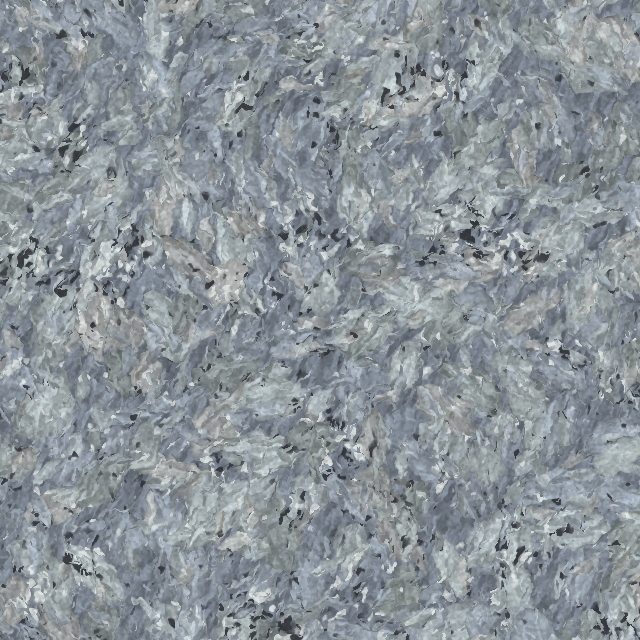
A Shadertoy shader for this texture:

```glsl
// Blue-grey fibrous rock: overlapping lens-shaped flakes are scattered in layers
// along a wavering flow, then streaked with stretched cellular noise and broken
// by clusters of dark pits and bright glints.

const vec3 SLATE = vec3(0.455, 0.49, 0.535);
const vec3 BLUE  = vec3(0.56, 0.60, 0.64);
const vec3 PALE  = vec3(0.645, 0.685, 0.69);
const vec3 OLIVE = vec3(0.53, 0.565, 0.56);
const vec3 WARM  = vec3(0.645, 0.65, 0.64);
const vec3 PIT   = vec3(0.19, 0.20, 0.22);
const vec3 GLINT = vec3(0.84, 0.86, 0.855);

const float FLOW_ANGLE    = 1.15;   // main lean of the flakes, radians
const float ANGLE_SPREAD  = 1.7;    // random turn of single flakes
const float EDGE_SOFTNESS = 0.0035; // in canvas heights
const float FIBRE_DEPTH   = 0.40;
const float GRAIN_DEPTH   = 0.18;
const vec2  FIBRE_FREQ    = vec2(45.0, 155.0); // along and across a flake
const float CLUSTER_FREQ  = 12.0;

// Surface state: colour, fibre direction, fibre strength and flake number
struct Surface { vec3 colour; float angle; float fibre; float id; };

vec3 hash3(vec2 p) {
    vec3 q = fract(vec3(p.xyx) * vec3(0.1031, 0.1030, 0.0973));
    q += dot(q, q.yxz + 33.33);
    return fract((q.xxy + q.yzz) * q.zyx);
}

mat2 rotation(float a) {
    float c = cos(a), s = sin(a);
    return mat2(c, -s, s, c);
}

// Smooth cellular noise: random cell values blended by distance, 0 to 1
float cells(vec2 p, float seed) {
    vec2 base = floor(p);
    float total = 0.0, weights = 0.0;
    for (int j = -1; j <= 1; j++)
    for (int i = -1; i <= 1; i++) {
        vec2 cell = base + vec2(i, j);
        vec3 h = hash3(cell + seed);
        vec2 d = cell + h.xy - p;
        float w = exp(-8.0 * dot(d, d));
        total += w * h.z;
        weights += w;
    }
    return total / max(weights, 1e-6);
}

float flow(vec2 p) {
    return FLOW_ANGLE + 0.55 * sin(9.0 * p.x + 2.0 * sin(7.0 * p.y))
                      + 0.45 * sin(13.0 * p.y - 6.0 * p.x + 1.7);
}

vec3 flakeColour(float pick) {
    vec3 c = mix(BLUE, PALE, step(0.36, pick));
    c = mix(c, OLIVE, step(0.68, pick));
    return mix(c, WARM, step(0.84, pick));
}

// One layer of flakes; size holds the half axes in cell units
void addFlakes(inout Surface s, vec2 p, float freq, vec2 size, float share,
               float opacity, float fibre, float seed) {
    vec2 q = p * freq, base = floor(q);
    for (int j = -1; j <= 1; j++)
    for (int i = -1; i <= 1; i++) {
        vec2 cell = base + vec2(i, j);
        vec3 h = hash3(cell + seed);
        vec3 k = hash3(cell + seed + 57.0);
        if (h.z > share) continue;
        vec2 centre = cell + h.xy;
        float angle = flow(centre / freq) + ANGLE_SPREAD * (k.x - 0.5);
        vec2 axes = size * mix(vec2(0.55), vec2(1.0), k.yz);
        vec2 uv = abs(rotation(angle) * (q - centre)) / axes;
        float d = mix(length(uv), uv.x + uv.y, 0.4 * k.z);
        float soft = min(EDGE_SOFTNESS * freq / axes.y, 0.7);
        float cover = 1.0 - smoothstep(1.0 - soft, 1.0, d);
        float rim = 1.0 - 0.16 * smoothstep(0.65, 1.0, d);
        vec3 tint = flakeColour(fract(k.x * 7.3 + h.z * 5.1)) * rim * mix(0.93, 1.09, k.y);
        s.colour = mix(s.colour, tint, cover * opacity);
        if (cover > 0.5) {
            s.angle = angle;
            s.fibre = fibre;
            s.id = floor(k.z * 60.0);
        }
    }
}

void mainImage(out vec4 fragColor, in vec2 fragCoord) {
    vec2 p = fragCoord / iResolution.y;

    // Ragged outlines at two scales
    vec2 ragged = p + 0.009 * (vec2(cells(p * 48.0, 11.0), cells(p * 48.0, 29.0)) - 0.5);
    ragged += 0.005 * (vec2(cells(p * 120.0, 5.0), cells(p * 120.0, 23.0)) - 0.5);

    // Flakes from broad to fine, with a few plain blocks between
    Surface s = Surface(SLATE, FLOW_ANGLE, 1.0, 0.0);
    addFlakes(s, ragged, 14.0, vec2(0.95, 0.55), 1.00, 0.80, 0.9, 3.0);
    addFlakes(s, ragged, 25.0, vec2(0.95, 0.38), 0.85, 0.65, 1.0, 101.0);
    addFlakes(s, ragged, 9.0, vec2(0.46, 0.34), 0.10, 0.85, 0.35, 307.0);
    addFlakes(s, ragged, 46.0, vec2(0.95, 0.24), 0.65, 0.50, 1.0, 211.0);

    // Fibres along each flake
    vec2 along = rotation(s.angle) * mix(p, ragged, 0.6);
    float streak = cells(along * FIBRE_FREQ + s.id * 3.7, 17.0) - 0.5;
    vec3 colour = s.colour * (1.0 + FIBRE_DEPTH * s.fibre * streak);

    // Pits and glints, crowded inside clusters
    float cluster = smoothstep(0.62, 0.88, cells(ragged * CLUSTER_FREQ, 41.0));
    float fine = cells(along * vec2(85.0, 135.0), 67.0);
    float coarse = cells(ragged * 64.0, 83.0);
    float speck = mix(fine, coarse, 0.42);
    float pitLevel = mix(0.17, 0.33, cluster);
    float glintLevel = mix(0.81, 0.68, cluster);
    float pit = 1.0 - smoothstep(pitLevel - 0.12, pitLevel + 0.06, speck);
    float glint = smoothstep(glintLevel - 0.05, glintLevel + 0.12, speck);
    colour = mix(colour, PIT, 0.92 * pit);
    colour = mix(colour, GLINT, 0.9 * glint);

    // Fine grain
    colour *= 1.0 + GRAIN_DEPTH * (cells(p * 230.0, 97.0) - 0.5);
    fragColor = vec4(clamp(colour, 0.0, 1.0), 1.0);
}
```
